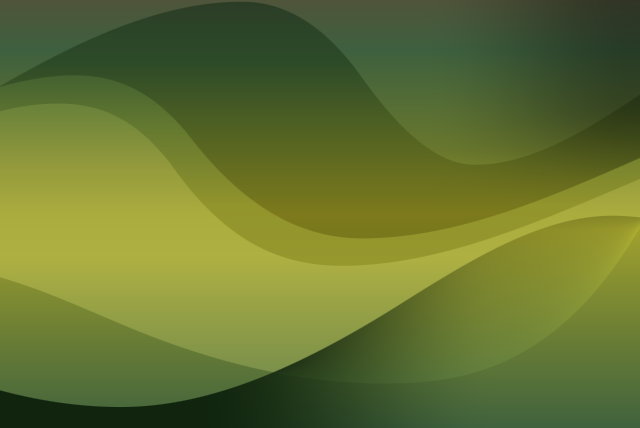
This background is drawn by a WebGL 2 fragment shader. Its source:

```glsl
#version 300 es
precision highp float;
// Layered green and olive waves over a vertical gradient.
// Each wave edge is a cubic Hermite curve; the layers between edges have
// their own colour ramps, with soft shade at the lower left and upper right.

uniform vec2 u_resolution;
out vec4 fragColor;

// Edge knots: x, height, slope (fractions of the canvas)
const vec3 RIDGE_EDGE[5] = vec3[5](vec3(0.0, 0.799, 0.855), vec3(0.378, 0.996, 0.0),
  vec3(0.566, 0.818, -2.1), vec3(0.742, 0.615, 0.0), vec3(1.0, 0.779, 1.0));
const vec3 BAND_EDGE[5] = vec3[5](vec3(0.0, 0.797, 0.42), vec3(0.117, 0.824, 0.0),
  vec3(0.299, 0.676, -1.92), vec3(0.566, 0.443, 0.0), vec3(1.0, 0.631, 0.66));
const vec3 LIGHT_EDGE[5] = vec3[5](vec3(0.0, 0.740, 0.39), vec3(0.091, 0.758, 0.0),
  vec3(0.273, 0.604, -2.07), vec3(0.534, 0.379, 0.0), vec3(1.0, 0.582, 0.63));
const vec3 FLOOR_EDGE[5] = vec3[5](vec3(0.0, 0.088, -0.4), vec3(0.189, 0.049, 0.0),
  vec3(0.625, 0.289, 0.94), vec3(0.957, 0.496, 0.0), vec3(1.0, 0.492, -0.15));
const vec3 VEIL_EDGE[5] = vec3[5](vec3(0.0, 0.352, -0.42), vec3(0.26, 0.201, -0.54),
  vec3(0.599, 0.104, 0.0), vec3(0.8, 0.164, 0.75), vec3(1.0, 0.469, 2.55));

// Colour ramps: red, green, blue, height
const vec4 BASE_RAMP[6] = vec4[6](vec4(0.25, 0.385, 0.24, 0.0), vec4(0.42, 0.495, 0.205, 0.219),
  vec4(0.628, 0.628, 0.178, 0.463), vec4(0.412, 0.47, 0.176, 0.648),
  vec4(0.243, 0.376, 0.243, 0.883), vec4(0.31, 0.33, 0.228, 1.0));
const vec4 RIDGE_RAMP[6] = vec4[6](vec4(0.47, 0.47, 0.11, 0.44), vec4(0.486, 0.478, 0.11, 0.5),
  vec4(0.32, 0.385, 0.133, 0.69), vec4(0.173, 0.29, 0.157, 0.86),
  vec4(0.17, 0.27, 0.155, 0.92), vec4(0.172, 0.235, 0.15, 1.0));
const vec4 BAND_RAMP[6] = vec4[6](vec4(0.588, 0.596, 0.18, 0.39), vec4(0.573, 0.58, 0.173, 0.52),
  vec4(0.48, 0.525, 0.18, 0.61), vec4(0.385, 0.47, 0.188, 0.71),
  vec4(0.26, 0.376, 0.19, 0.83), vec4(0.24, 0.35, 0.18, 1.0));
const vec4 LIGHT_RAMP[6] = vec4[6](vec4(0.44, 0.53, 0.3, 0.0), vec4(0.48, 0.565, 0.29, 0.13),
  vec4(0.683, 0.69, 0.259, 0.4), vec4(0.667, 0.675, 0.243, 0.5),
  vec4(0.59, 0.61, 0.235, 0.6), vec4(0.415, 0.51, 0.228, 0.75));

const vec3 FLOOR_SHADE = vec3(0.065, 0.145, 0.055);
const vec2 FLOOR_SHADE_SPAN = vec2(0.3, 0.78);
const float CORNER_SHADE = 0.38;
const float LEAF_DARK = 0.88;
const float LEAF_LIGHT = 1.1;

// Height of a piecewise Hermite curve at x
float curve(vec3 k[5], float x) {
  float y = k[0].y;
  for (int i = 0; i < 4; i++) {
    vec3 a = k[i], b = k[i + 1];
    float span = b.x - a.x;
    float t = (x - a.x) / span, u = 1.0 - t;
    if (t >= 0.0)
      y = mix(a.y, b.y, t * t * (3.0 - 2.0 * t)) + span * t * u * (a.z * u - b.z * t);
  }
  return y;
}

// Colour of a ramp at height y
vec3 ramp(vec4 s[6], float y) {
  vec3 c = s[0].rgb;
  for (int i = 1; i < 6; i++)
    c = mix(c, s[i].rgb, clamp((y - s[i - 1].w) / (s[i].w - s[i - 1].w), 0.0, 1.0));
  return c;
}

// Antialiased coverage of the side where d is positive
float cover(float d) {
  return clamp(0.5 + d / max(fwidth(d), 1e-5), 0.0, 1.0);
}

void main() {
  vec2 p = gl_FragCoord.xy / u_resolution;
  float floorY = curve(FLOOR_EDGE, p.x);
  float veilY = curve(VEIL_EDGE, p.x);
  float belowVeil = cover(veilY - p.y);
  vec3 base = ramp(BASE_RAMP, p.y);

  // Upper background and dark ridge, shaded toward the right corner
  vec3 color = mix(base, ramp(RIDGE_RAMP, p.y), cover(curve(RIDGE_EDGE, p.x) - p.y));
  color *= 1.0 - CORNER_SHADE * smoothstep(0.66, 1.0, p.x) * smoothstep(0.5, 0.77, p.y);

  // Middle band, then the bright wave with its lower veil
  color = mix(color, ramp(BAND_RAMP, p.y), cover(curve(BAND_EDGE, p.x) - p.y));
  vec3 light = mix(ramp(LIGHT_RAMP, p.y), base, belowVeil);
  color = mix(color, light, cover(curve(LIGHT_EDGE, p.x) - p.y));

  // Shaded floor and the leaf enclosed by the floor and veil edges
  float shade = 1.0 - smoothstep(FLOOR_SHADE_SPAN.x, FLOOR_SHADE_SPAN.y, p.x);
  vec3 ground = mix(base, FLOOR_SHADE, shade);
  float across = clamp((floorY - p.y) / max(floorY - veilY, 0.001), 0.0, 1.0);
  vec3 leaf = ground * mix(LEAF_DARK, LEAF_LIGHT, across);
  color = mix(color, mix(leaf, ground, belowVeil), cover(floorY - p.y));

  fragColor = vec4(color, 1.0);
}
```
